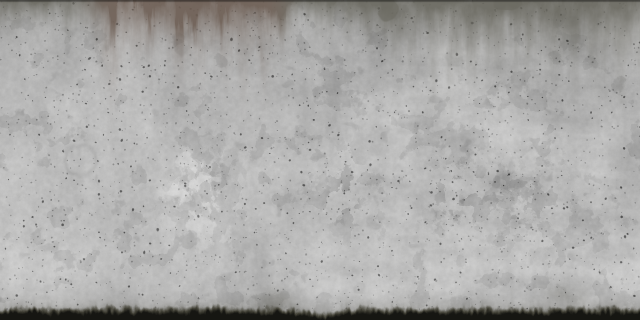
Reproduce this texture procedurally as a WebGL 2 fragment shader.

```glsl
#version 300 es
precision highp float;
// A weathered concrete wall: layered value noise makes the mottled grey,
// cellular noise the pits and round damp spots, and stretched noise the
// rain streaks under the top edge and the black moss along the foot.
#define BASE_TONE 0.722
#define MOTTLE 0.15
#define GRAIN 0.065
#define PIT_DEPTH 0.36
#define FLAKE_DEPTH 0.12
#define STAIN_STRENGTH 1.05
#define MOSS_HEIGHT 0.031

uniform vec2 u_resolution;
out vec4 fragColor;

const vec3 OLIVE_STAIN = vec3(0.42, 0.415, 0.38);
const vec3 RUST_STAIN = vec3(0.43, 0.37, 0.33);
const vec3 MOSS_GREEN = vec3(0.27, 0.265, 0.22);
const vec3 MOSS_BLACK = vec3(0.085, 0.085, 0.07);

float hash(vec2 p) {
  vec3 q = fract(p.xyx * vec3(0.1031, 0.103, 0.0973));
  q += dot(q, q.yzx + 33.33);
  return fract((q.x + q.y) * q.z);
}

float noise(vec2 p) {
  vec2 i = floor(p), f = fract(p);
  f = f * f * (3.0 - 2.0 * f);
  return mix(mix(hash(i), hash(i + vec2(1, 0)), f.x),
             mix(hash(i + vec2(0, 1)), hash(i + vec2(1, 1)), f.x), f.y);
}

float fbm(vec2 p) {
  float sum = 0.0, amp = 0.5;
  for (int i = 0; i < 5; i++) {
    sum += amp * noise(p);
    p = mat2(1.6, 1.2, -1.2, 1.6) * p + 17.3;
    amp *= 0.5;
  }
  return sum / 0.97;
}

// Soft elliptical mask.
float blob(vec2 p, vec2 center, vec2 radius) {
  vec2 d = (p - center) / radius;
  return exp(-dot(d, d));
}

// Scattered discs, one at most per cell; soft is the edge width in cells.
float discs(vec2 p, float density, float radius, float soft) {
  vec2 cell = floor(p);
  float cover = 0.0;
  for (int y = -1; y <= 1; y++)
    for (int x = -1; x <= 1; x++) {
      vec2 id = cell + vec2(x, y);
      vec2 center = id + vec2(hash(id + 3.7), hash(id + 41.2));
      float r = radius * (0.35 + 0.65 * hash(id + 77.1));
      float disc = 1.0 - smoothstep(r - soft, r + soft, length(p - center));
      cover = max(cover, disc * step(hash(id + 9.4), density));
    }
  return cover;
}

void main() {
  vec2 p = gl_FragCoord.xy / u_resolution.y;
  p.x *= 2.0 * u_resolution.y / u_resolution.x;
  float px = 1.0 / u_resolution.y;
  vec2 warp = vec2(noise(p * 45.0), noise(p * 45.0 + 31.0)) - 0.5;

  // Cloudy grey, faint horizontal casting smears and fine grain
  float tone = BASE_TONE + MOTTLE * (fbm(p * 5.0) - 0.5);
  tone += 0.10 * (fbm(p * vec2(5.0, 19.0) + 8.0) - 0.5) * smoothstep(0.5, 1.3, p.x);
  tone += 0.06 * (fbm(p * vec2(22.0, 5.0) + 60.0) - 0.5);
  tone += GRAIN * (fbm(p * 85.0) - 0.5);
  tone += 0.022 * (1.0 - smoothstep(0.2, 0.85, p.y));
  tone -= 0.03 * smoothstep(0.6, 0.95, p.y);

  // Pale flaking on the left, dark peeled spots to the right
  float chips = fbm(p * vec2(25.0, 20.0) + 5.0);
  float pale = blob(p, vec2(0.64, 0.39), vec2(0.14, 0.17));
  float peeled = blob(p, vec2(1.08, 0.40), vec2(0.055, 0.13))
               + 0.8 * blob(p, vec2(1.43, 0.39), vec2(0.09, 0.12))
               + 0.6 * blob(p, vec2(1.66, 0.36), vec2(0.13, 0.14))
               + 0.5 * blob(p, vec2(0.62, 0.42), vec2(0.09, 0.12));
  tone += FLAKE_DEPTH * 0.7 * pale * smoothstep(0.47, 0.56, chips);
  tone -= FLAKE_DEPTH * min(peeled, 1.0) * smoothstep(0.54, 0.60, fbm(p * 24.0 + 90.0));
  tone -= 0.05 * smoothstep(0.62, 0.68, fbm(p * 16.0 + 33.0));

  // Damp round spots and the larger ghost ring at the left
  tone -= 0.045 * discs(p * 9.0 + warp * 0.3, 0.3, 0.2, 0.06);
  float ring = abs(length(p - vec2(0.25, 0.50) + warp * 0.012) - 0.048);
  tone -= 0.04 * (1.0 - smoothstep(0.0, 0.012, ring));

  // Pits, coarse and fine
  float pits = discs(p * 26.0 + warp * 0.15, 0.27, 0.10, 26.0 * px * 0.7);
  pits = max(pits, 0.55 * discs(p * 60.0 + warp * 0.3, 0.24, 0.16, 60.0 * px * 0.7));
  tone -= PIT_DEPTH * pits;
  vec3 color = tone * vec3(1.0, 1.0, 0.998);

  // Rain stains hanging from the top edge, rusty on the left
  float drop = 1.0 - p.y;
  float streak = fbm(vec2(p.x * 34.0, p.y * 4.0));
  float rust = smoothstep(0.22, 0.36, p.x) * (1.0 - smoothstep(0.82, 0.95, p.x));
  float right = smoothstep(1.05, 1.3, p.x);
  float depth = (0.05 + 0.055 * rust + 0.06 * right) * (0.35 + 1.3 * streak);
  float stain = exp(-pow(drop / depth, 1.3)) * (0.5 + 0.75 * fbm(p * vec2(28.0, 14.0) + 12.0));
  stain += 0.3 * rust * smoothstep(0.5, 0.7, streak) * (1.0 - smoothstep(0.06, 0.2, drop));
  color = mix(color, mix(OLIVE_STAIN, RUST_STAIN, rust), clamp(stain * STAIN_STRENGTH, 0.0, 0.9));
  vec2 wet = p + warp * 0.015;
  float patches = smoothstep(0.3, 0.45, blob(wet, vec2(1.215, 0.97), vec2(0.03, 0.038)))
                + smoothstep(0.3, 0.45, blob(wet, vec2(1.59, 0.99), vec2(0.045, 0.022)));
  color = mix(color, OLIVE_STAIN, 0.6 * min(patches, 1.0));
  color *= 1.0 - 0.4 * (1.0 - smoothstep(0.002, 0.009, drop));

  // Damp foot, then green moss fraying into a black strip
  float gap = blob(p, vec2(1.0, 0.0), vec2(0.085, 1.0));
  float damp = blob(p, vec2(0.85, 0.06), vec2(0.06, 0.035))
             + blob(p, vec2(1.77, 0.08), vec2(0.05, 0.03));
  color = mix(color, OLIVE_STAIN, 0.5 * damp * fbm(p * 20.0));
  float ragged = 0.026 * (fbm(vec2(p.x * 38.0, p.y * 22.0)) - 0.5) + 0.012 * (noise(p * vec2(120.0, 40.0)) - 0.5);
  float foot = p.y - MOSS_HEIGHT * (1.0 - 0.5 * gap) + ragged;
  color = mix(color, MOSS_GREEN, 0.35 * exp(-max(foot, 0.0) / 0.016));
  color = mix(color, MOSS_GREEN, 1.0 - smoothstep(-0.005, 0.013, foot));
  color = mix(color, MOSS_BLACK, 1.0 - smoothstep(-0.014, 0.001, foot));

  fragColor = vec4(clamp(color, 0.0, 1.0), 1.0);
}
```
